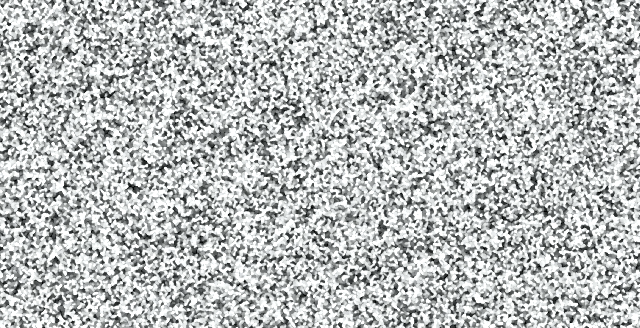
A Shadertoy shader for this texture:

```glsl
// Dense black, grey and white mineral granules, like a speckled stone coating.

// Three random values per cell: position jitter in xy, grain tone in z.
vec3 hash3(vec2 cell) {
    vec3 p = fract(cell.xyx * vec3(0.1031, 0.1030, 0.0973));
    p += dot(p, p.yxz + 33.33);
    return fract((p.xxy + p.yzz) * p.zyx);
}

// Bright grains dominate; the rest spread from charcoal to mid grey.
float grainTone(float pick, float darkShare) {
    return pick < darkShare
        ? mix(0.12, 0.70, pick / darkShare)
        : mix(0.83, 1.17, (pick - darkShare) / (1.0 - darkShare));
}

// Slow drift that loosely gathers the dark grains.
float clusterDrift(vec2 p) {
    return sin(p.x * 0.43 + 1.7 * sin(p.y * 0.31))
         + sin(p.y * 0.52 - p.x * 0.17 + 1.4 * sin(p.x * 0.23));
}

// Soft-edged cellular grains: x is tone, y is tint, z is nearest distance.
vec3 granules(vec2 p) {
    vec2 base = floor(p);
    vec2 blended = vec2(0.0);
    float total = 0.0, nearest = 4.0;
    for (int y = -2; y <= 2; y++)
    for (int x = -2; x <= 2; x++) {
        vec2 cell = base + vec2(x, y);
        vec3 rnd = hash3(cell + 17.0);
        vec2 offset = cell + 0.05 + 0.9 * rnd.xy - p;
        float dist2 = dot(offset, offset);
        float weight = exp(-6.0 * dist2);
        float darkShare = 0.385 + 0.01 * clusterDrift(cell);
        blended += weight * vec2(grainTone(rnd.z, darkShare), fract(rnd.z * 37.0));
        total += weight;
        nearest = min(nearest, dist2);
    }
    return vec3(blended / total, sqrt(nearest));
}

void mainImage(out vec4 fragColor, in vec2 fragCoord) {
    vec2 uv = fragCoord / iResolution.y;
    vec2 p = uv * 118.0;

    // Bend the grid slightly so the granules look irregular.
    p += 0.18 * sin(p.yx * 1.9 + 1.3 * sin(p * 0.7));
    vec3 grain = granules(p);

    // Shadowed crevices between the granules.
    float tone = grain.x - 0.28 * smoothstep(0.45, 0.9, grain.z);

    // Cool grey cast, varying a little from grain to grain.
    vec3 coolCast = vec3(-0.010, 0.004, 0.004 + 0.014 * (grain.y - 0.5));
    fragColor = vec4(clamp(tone + coolCast, 0.0, 1.0), 1.0);
}
```
